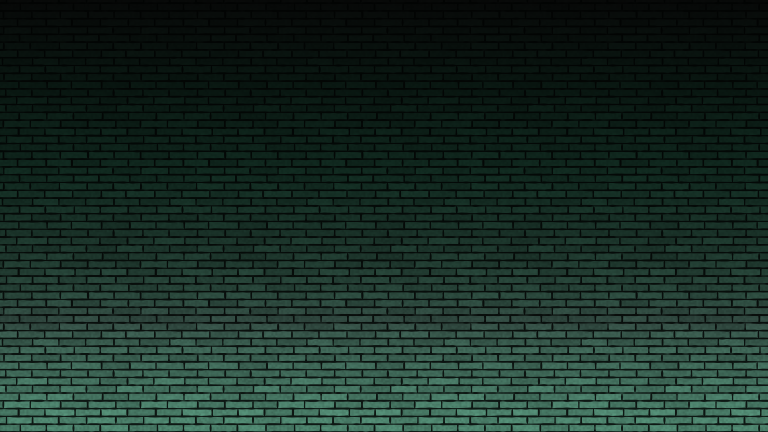
Write a Shadertoy shader that draws this pattern.

```glsl
// A dark green brick wall in running bond, lit softly from below.
// Rows are staggered by half a brick; a small block of bricks with hashed tone,
// joint shifts and grain repeats over the wall, under a vertical colour ramp.

const float BRICKS_ACROSS = 28.0;            // on a 16:9 canvas
const float ROWS_DOWN     = 55.4;
const float REF_ASPECT    = 16.0 / 9.0;
const vec2  BLOCK         = vec2(5.0, 18.0); // bricks and rows before wear repeats
const float JOINT         = 0.0038;          // mortar width, in canvas heights
const float JOINT_WOBBLE  = 0.0016;
const float JOINT_SHIFT   = 0.16;            // sideways jitter, in brick widths
const float MORTAR_SHADE  = 0.17;
const float TONE_RANGE    = 0.22;
const float GRAIN         = 0.16;
const int   STOPS         = 6;
const vec3  RAMP[STOPS] = vec3[STOPS](       // bottom to top
    vec3(0.310, 0.530, 0.440),
    vec3(0.225, 0.365, 0.310),
    vec3(0.120, 0.220, 0.180),
    vec3(0.062, 0.155, 0.118),
    vec3(0.035, 0.088, 0.066),
    vec3(0.028, 0.034, 0.031));

float hash(vec2 p) {
    return fract(sin(dot(p, vec2(127.1, 311.7))) * 43758.5453);
}

// Value noise that wraps after the given number of lattice cells
float wrappedNoise(vec2 p, vec2 period) {
    vec2 i = floor(p), f = fract(p);
    f = f * f * (3.0 - 2.0 * f);
    float a = hash(mod(i, period));
    float b = hash(mod(i + vec2(1.0, 0.0), period));
    float c = hash(mod(i + vec2(0.0, 1.0), period));
    float d = hash(mod(i + 1.0, period));
    return mix(mix(a, b, f.x), mix(c, d, f.x), f.y);
}

vec3 wallColour(float height) {
    float t = clamp(height, 0.0, 1.0) * float(STOPS - 1);
    int i = min(int(t), STOPS - 2);
    vec3 colour = mix(RAMP[i], RAMP[i + 1], t - float(i));
    // Faint grey band in the lower third
    float band = exp(-pow((height - 0.26) / 0.035, 2.0));
    return colour * mix(vec3(1.0), vec3(0.98, 0.88, 0.92), band);
}

// Position of the joint to the left of a brick, in brick widths
float jointX(float column, float row) {
    vec2 id = mod(vec2(column, row), BLOCK);
    return column + JOINT_SHIFT * (hash(id + 17.0) - 0.5);
}

void mainImage(out vec4 fragColor, in vec2 fragCoord) {
    float pixel = 1.0 / iResolution.y;
    vec2 pos = fragCoord * pixel;
    vec2 brickSize = vec2(REF_ASPECT / BRICKS_ACROSS, 1.0 / ROWS_DOWN);
    vec2 p = pos / brickSize;

    // Running bond: find the row, then the brick between its two joints
    float row = floor(p.y);
    float x = p.x + 0.5 * mod(row, 2.0) + 0.33;
    float column = floor(x);
    if (x < jointX(column, row)) column -= 1.0;
    else if (x >= jointX(column + 1.0, row)) column += 1.0;

    // Distance to the nearest joint, roughened along the edges
    float side = min(x - jointX(column, row), jointX(column + 1.0, row) - x);
    float bed = 0.5 - abs(fract(p.y) - 0.5);
    float edge = min(side * brickSize.x, bed * brickSize.y);
    vec2 edgeScale = vec2(6.0, 2.0);
    edge += JOINT_WOBBLE * (wrappedNoise(p * edgeScale, BLOCK * edgeScale) - 0.5);
    float face = clamp((edge - 0.5 * JOINT) / pixel + 0.5, 0.0, 1.0);

    // Tone per brick and fine grain on its face
    vec2 grainScale = vec2(14.0, 4.0);
    float tone = 1.0 + TONE_RANGE * (hash(mod(vec2(column, row), BLOCK)) - 0.5);
    tone += GRAIN * (wrappedNoise(p * grainScale, BLOCK * grainScale) - 0.5);

    vec3 brick = wallColour(pos.y) * tone;
    vec3 mortar = wallColour(pos.y) * MORTAR_SHADE + vec3(0.004, 0.008, 0.006);
    fragColor = vec4(mix(mortar, brick, face), 1.0);
}
```
